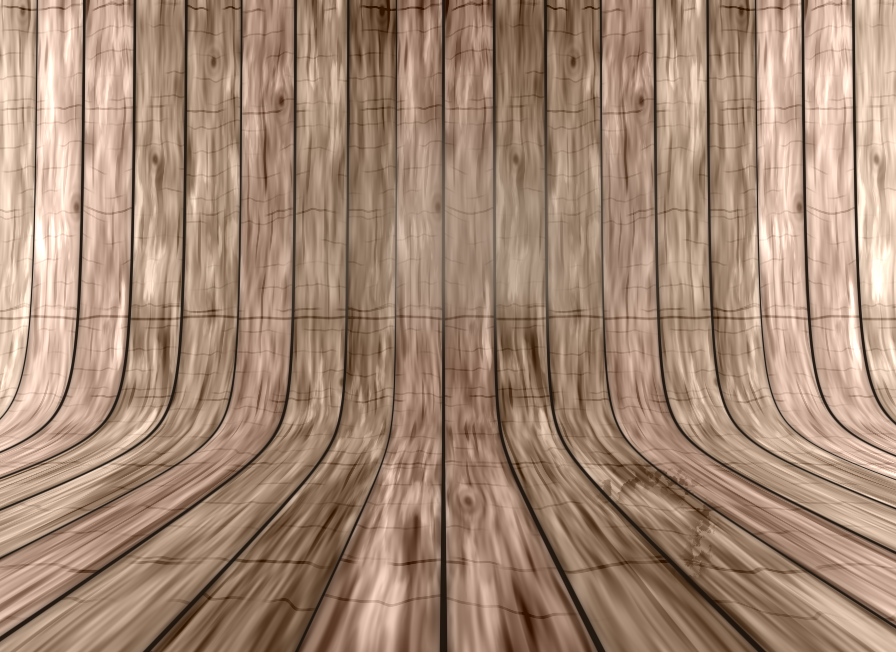
Reproduce this texture procedurally as a Shadertoy shader.

```glsl
#define CENTER_X 0.495
#define BEND_V 0.677
#define FLOOR_SLOPE 6.6
#define BEND_SOFTNESS 0.36
#define REPEAT_WIDTH 0.398
#define FIBRE_CONTRAST 0.25
#define BROAD_CONTRAST 0.36
#define CRACK_PERIOD 0.157
#define HAZE_AMOUNT 0.55
#define KNOT_SIZE 0.007
#define STAIN_AMOUNT 0.4

// Per plank: left edge, tone, seam half width, knot position along the plank
const vec4 PLANKS[7] = vec4[7](
    vec4(0.000, -0.010, 0.0013, 0.874), vec4(0.141, -0.020, 0.0013, 0.250),
    vec4(0.284, -0.015, 0.0013, 0.100), vec4(0.438,  0.045, 0.0008, 0.160),
    vec4(0.588,  0.020, 0.0013, 0.610), vec4(0.735, -0.040, 0.0011, 0.020),
    vec4(0.869,  0.075, 0.0005, 0.325));
const float KNOT_ACROSS[7] = float[7](0.3, 0.42, 0.5, 0.75, 0.96, 0.7, 0.88);

float hash(vec2 p) {
    vec3 q = fract(vec3(p.xyx) * 0.1031);
    q += dot(q, q.yzx + 33.33);
    return fract((q.x + q.y) * q.z);
}

float noise(vec2 p) {
    vec2 i = floor(p), f = fract(p);
    f = f * f * (3.0 - 2.0 * f);
    return mix(mix(hash(i), hash(i + vec2(1, 0)), f.x),
               mix(hash(i + vec2(0, 1)), hash(i + vec2(1, 1)), f.x), f.y);
}

float fbm(vec2 p) {
    float sum = 0.0, amp = 0.5;
    for (int i = 0; i < 4; i++) {
        sum += amp * noise(p);
        p = p * 2.03 + 17.0;
        amp *= 0.5;
    }
    return sum;
}

// Thin broken lines across a plank, with a random strength for each row
float crossCracks(vec2 wood, float period, float wobble, float halfWidth, float aa) {
    float wave = noise(wood * vec2(32, 3)) + 0.3 * noise(wood * vec2(130, 9)) - 0.65;
    float rows = (wood.y - 0.016) / period + wobble * wave;
    float row = floor(rows + 0.5);
    float line = 1.0 - smoothstep(halfWidth, halfWidth + aa, abs(rows - row) * period);
    float strength = smoothstep(0.3, 0.75, noise(vec2(wood.x * 55.0, row * 7.3)));
    return line * strength * halfWidth / (halfWidth + 0.3 * aa);
}

void mainImage(out vec4 fragColor, in vec2 fragCoord) {
    vec2 uv = fragCoord / iResolution.xy;
    float v = 1.0 - uv.y;
    float x = uv.x - CENTER_X;

    // Upright wall bending into a perspective floor
    float t = FLOOR_SLOPE * (v - BEND_V);
    float spread = 1.0 + 0.5 * (t + sqrt(t * t + BEND_SOFTNESS * BEND_SOFTNESS));
    float across = x / spread;
    float along = min(v, BEND_V) + 0.5 * (1.0 - 1.0 / spread);
    float aaAcross = fwidth(across), aaAlong = fwidth(along);

    // Plank lookup
    float f = fract(across / REPEAT_WIDTH);
    int id = 0;
    for (int i = 1; i < 7; i++) if (f >= PLANKS[i].x) id = i;
    vec4 plank = PLANKS[id];
    float rightEdge = id < 6 ? PLANKS[id + 1].x : 1.0;
    float rightWidth = PLANKS[(id + 1) % 7].z;
    vec2 wood = vec2(f * REPEAT_WIDTH + float(id) * 3.1, along);

    // Knot, with the grain bowed around it
    float knotX = mix(plank.x, rightEdge, KNOT_ACROSS[id]);
    vec2 k = vec2((f - knotX) * REPEAT_WIDTH, (along - plank.w) * 0.36) / KNOT_SIZE;
    float r = length(k);
    float knot = exp(-r * r * 3.0);
    vec2 grainPos = wood;
    grainPos.x -= k.x * KNOT_SIZE * 0.6 * exp(-r * r * 0.3);
    grainPos.x += 0.008 * (noise(wood * vec2(14, 6)) - 0.5);
    grainPos.x += 0.002 * (noise(wood * vec2(40, 28)) - 0.5);

    // Fine fibres, pale worn streaks and dark splits
    float near = smoothstep(1.1, 2.2, spread);
    float fine = noise(grainPos * vec2(250, 22)) - 0.5;
    fine += mix(0.35, 0.9, near) * (noise(grainPos * vec2(520, 45) + 31.0) - 0.5);
    float broad = fbm(grainPos * vec2(70, 7)) - 0.47;
    float worn = smoothstep(0.47, 0.66, fbm(grainPos * vec2(130, 16) + 40.0))
               * smoothstep(0.4, 0.7, noise(wood * vec2(24, 6) + 9.0));
    float splits = smoothstep(0.68, 0.9, noise(grainPos * vec2(270, 11) + 71.0));

    // Broad lighting: bright sides, dim floor and top edge
    float wallLight = 0.455 + 1.55 * x * x - 0.05 * (1.0 - smoothstep(0.0, 0.14, v));
    float floorLight = 0.49 + 0.85 * x * x - 0.35 * (v - 0.7);
    float light = mix(wallLight, floorLight, smoothstep(0.5, 0.78, v));
    light += plank.y + FIBRE_CONTRAST * fine + BROAD_CONTRAST * broad;
    light += 0.17 * worn - 0.17 * splits;
    light -= 0.25 * knot + 0.05 * sin(r * 8.0) * exp(-r * r * 0.5);

    // Cracks across the boards
    float cracks = 0.24 * crossCracks(wood, CRACK_PERIOD, 0.1, 0.0009, aaAlong);
    cracks += 0.16 * crossCracks(wood, CRACK_PERIOD * 0.23, 0.6, 0.0006, aaAlong);
    float joint = abs(v - 0.487 + 0.005 * (noise(wood * vec2(40, 0)) - 0.5));
    cracks += 0.22 * (1.0 - smoothstep(0.0005, 0.0032, joint));
    light -= cracks;

    // Stained arc on the floor
    vec2 s = vec2(uv.x - 0.723, (v - 0.815) * 0.725);
    float arc = 1.0 - smoothstep(0.002, 0.024, abs(length(s) - 0.062));
    arc *= smoothstep(-0.025, 0.01, dot(s, vec2(0.7, -0.7)));
    light *= 1.0 - STAIN_AMOUNT * arc * smoothstep(0.42, 0.56, fbm(s * 110.0 + 50.0));

    // Warm wood tint, slightly redder on some planks
    vec3 color = max(light, 0.08) + vec3(0.115, 0.0, -0.085);
    color += vec3(0.006, -0.004, 0.004) * cos(float(id) * 2.1);

    // Dark gaps with softly shaded edges
    float leftGap = (f - plank.x) * REPEAT_WIDTH - plank.z;
    float rightGap = (rightEdge - f) * REPEAT_WIDTH - rightWidth;
    float gap = min(leftGap, rightGap);
    color *= 1.0 - 0.3 * exp(-max(gap, 0.0) * 500.0);
    float seam = 1.0 - smoothstep(-0.5 * aaAcross, 0.7 * aaAcross, gap);
    color = mix(color, vec3(0.11, 0.075, 0.045), 0.93 * seam);

    // Pale haze in front of the wall
    float haze = smoothstep(0.08, 0.35, v) * (1.0 - smoothstep(0.42, 0.57, v));
    haze *= exp(-pow((uv.x - 0.53) / 0.19, 2.0));
    color = mix(color, vec3(0.69, 0.62, 0.55), HAZE_AMOUNT * haze);

    fragColor = vec4(clamp(color, 0.0, 1.0), 1.0);
}
```
